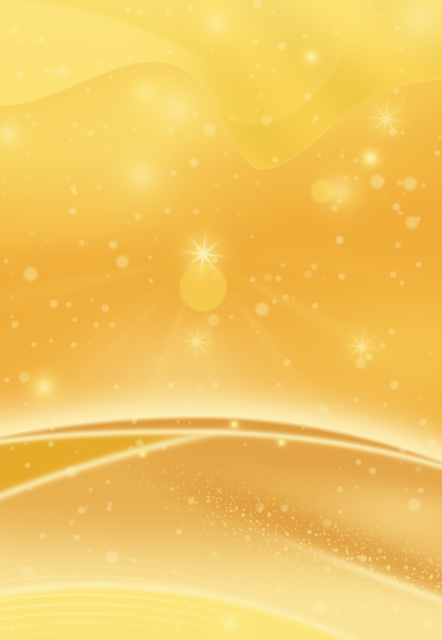
Write a Shadertoy shader that draws this background.

```glsl
#define ASPECT 0.691
#define AMBER vec3(0.94, 0.68, 0.22)
#define GOLD vec3(0.97, 0.81, 0.34)
#define LEMON vec3(0.99, 0.92, 0.52)
#define CREAM vec3(0.99, 0.94, 0.72)
#define BROWN vec3(0.87, 0.60, 0.23)
#define BOKEH_ALPHA 0.42
#define GLITTER_ALPHA 0.65
#define RAY_ALPHA 0.14

// Soft lights: x, y, radius
const vec3 LIGHTS[14] = vec3[14](
    vec3(.49, .964, .030), vec3(.705, .911, .012), vec3(.838, .753, .015),
    vec3(.33, .853, .035), vec3(.32, .727, .045), vec3(.40, .83, .050),
    vec3(.02, .79, .030), vec3(.77, .70, .035), vec3(.10, .395, .022),
    vec3(.95, .97, .060), vec3(.52, .026, .022), vec3(.53, .337, .007),
    vec3(.637, .309, .007), vec3(.323, .291, .006));
// Star flares and flat discs: x, y, radius
const vec3 STARS[4] = vec3[4](vec3(.46, .603, .030), vec3(.873, .814, .026),
    vec3(.818, .458, .022), vec3(.445, .466, .022));
const vec3 DISCS[3] = vec3[3](vec3(.46, .551, .037), vec3(.73, .701, .018),
    vec3(.33, .853, .024));

float sq(float v) { return v * v; }
float bell(float v, float width) { return exp(-sq(v / width)); }
float below(float v, float soft) { return 1.0 - smoothstep(-soft, soft, v); }

vec3 hash3(vec2 p) {
    vec3 h = fract(p.xyx * vec3(.1031, .1030, .0973));
    h += dot(h, h.yzx + 33.33);
    return fract((h.xxy + h.yzz) * h.zyx);
}

// One jittered dot per cell; density is the share of filled cells
float dots(vec2 q, float cells, float density, float size) {
    vec2 g = q * cells, id = floor(g);
    vec3 h = hash3(id + cells * 3.7);
    float fill = step(hash3(id + 71.3).x, density);
    float r = size * (.5 + h.z);
    float d = length(fract(g) - mix(vec2(.25), vec2(.75), h.xy));
    return fill * (.35 + .65 * h.z) * (1.0 - smoothstep(r * .45, r, d));
}

float ridgeHeight(float x) {
    return .347 - sq(x - .45) * (x < .45 ? .153 : .231);
}

vec3 sky(vec2 p) {
    float drift = .018 * sin(p.x * 7.0 + p.y * 19.0) + .012 * sin(p.x * 4.0 - p.y * 47.0);
    vec3 c = mix(AMBER, GOLD, smoothstep(.58, .86, p.y + drift + .16 * (.45 - p.x)));
    c = mix(c, GOLD, .55 * bell(p.x - .95, .25) * bell(p.y - .46, .09));
    c = mix(c, LEMON, .35 * bell(p.x - .28, .28) * bell(p.y - .78, .11));
    c = mix(c, CREAM, .35 * bell(p.x - .40, .20) * bell(p.y - .42, .08));
    float lift = max(p.y - ridgeHeight(p.x), 0.0);
    c = mix(c, CREAM, .75 * bell(lift, .045) + .22 * exp(-lift / .07));

    // Faint rays fanning down from the central flare
    vec2 v = (p - vec2(.46, .60)) * vec2(ASPECT, 1.0);
    float a = atan(v.x, -v.y), len = length(v);
    float fan = sq(.5 + .5 * sin(a * 13.0)) * (.6 + .4 * sin(a * 31.0));
    c = mix(c, LEMON, RAY_ALPHA * fan * smoothstep(.04, .12, len) * below(len - .3, .15) * below(v.y, .05));
    return c;
}

vec3 veil(vec3 c, vec2 p) {
    float dip = .17 * bell(p.x - .59, p.x < .59 ? .11 : .21);
    float hem = .835 + .07 * smoothstep(0., .36, p.x) - .025 * smoothstep(.6, 1., p.x) - dip;
    float inside = smoothstep(-.002, .002, p.y - hem);
    vec3 silk = mix(vec3(.96, .80, .28), LEMON, .75 * smoothstep(.83, 1.04, p.y));
    silk += .018 * sin(p.x * 21.0 + p.y * 30.0) * smoothstep(.4, .6, p.x);
    // Pale sheet on the left, inner fold on the right
    float sheet = below(p.y - 1.0 + .43 * p.x * p.x, .003);
    silk = mix(silk, vec3(.995, .91, .51), .8 * sheet * below(p.x - .42, .14));
    float fold = p.y - .805 - 2.6 * sq(p.x - .575);
    silk = mix(silk, LEMON, .22 * smoothstep(-.002, .003, fold) * exp(-max(fold, 0.) / .06));
    silk = mix(silk, LEMON, .25 * bell(p.y - hem, .003));
    return mix(c, silk, inside * .88);
}

vec3 ground(vec2 p) {
    float ridge = ridgeHeight(p.x);
    float upper = ridge - .006 - .016 * sin(3.14159 * p.x);
    float lower = .225 + .27 * p.x - .14 * p.x * p.x;
    float diagonal = p.y - .258 + .26 * (p.x - .376);
    vec3 c = mix(vec3(.91, .69, .31), vec3(.98, .89, .59), 1.0 - smoothstep(.07, .24, p.y + .03 * p.x));
    c = mix(c, vec3(.97, .84, .52), .7 * bell(p.x - .93, .20) * bell(p.y - .20, .055));
    c = mix(c, BROWN, .75 * bell(diagonal, .032) * smoothstep(.25, .6, p.x));
    c = mix(c, CREAM, .75 * bell(diagonal + .035, .008) * smoothstep(.5, .95, p.x));
    c = mix(c, BROWN, .5 * bell(p.y - upper + .025, .035) * smoothstep(.2, .5, p.x));
    // Golden wedge and pale ribbons under the crest
    float wedge = below(p.y - upper, .003) * smoothstep(-.004, .004, p.y - lower);
    c = mix(c, vec3(.90, .67, .17), wedge * below(p.x - .4, .12));
    c = mix(c, BROWN, .85 * smoothstep(-.004, .004, p.y - upper));
    c = mix(c, CREAM, .85 * bell(p.y - upper, .0055));
    c = mix(c, CREAM, .8 * bell(p.y - lower, .007) * below(p.x - .48, .12));

    // Bright mound with fine arcs
    float mound = p.y - .086 + .26 * sq(p.x - .225);
    c = mix(c, vec3(.99, .90, .45), .85 * below(mound, .014));
    float arcs = pow(.5 + .5 * sin(mound * 430.0 + p.x * 9.0), 8.0);
    c = mix(c, CREAM, .55 * arcs * bell(mound + .02, .05) * below(p.x - .5, .4));
    return mix(c, CREAM, .7 * bell(mound, .007));
}

void mainImage(out vec4 fragColor, in vec2 fragCoord) {
    vec2 p = fragCoord / iResolution.xy, scale = vec2(ASPECT, 1.0);
    vec2 q = p * scale;
    vec3 c = mix(ground(p), veil(sky(p), p), smoothstep(-.005, .005, p.y - ridgeHeight(p.x)));

    // Scattered bokeh, then glitter on the diagonal
    for (int i = 0; i < 3; i++) {
        float cells = 13.0 + 9.0 * float(i);
        c = mix(c, CREAM, BOKEH_ALPHA * dots(q + .13 * float(i), cells, .30, .13));
    }
    float trail = bell(p.y - .235 + .26 * (p.x - .376), .05) * smoothstep(.2, .65, p.x);
    for (int i = 0; i < 3; i++)
        c = mix(c, LEMON, GLITTER_ALPHA * trail * dots(q, 75.0 + 31.0 * float(i), .55, .22));

    // Discs, lights and flares
    for (int i = 0; i < 3; i++) {
        float d = length(q - DISCS[i].xy * scale);
        c = mix(c, vec3(.98, .84, .33), .6 * below(d - DISCS[i].z, .003));
    }
    for (int i = 0; i < 14; i++) {
        float r = LIGHTS[i].z, d = length(q - LIGHTS[i].xy * scale);
        float strength = mix(.95, .40, smoothstep(.008, .035, r));
        c = mix(c, LEMON, strength * bell(d, r));
        c = mix(c, CREAM, strength * .9 * bell(d, r * .45));
    }
    for (int i = 0; i < 4; i++) {
        vec2 v = q - STARS[i].xy * scale;
        float d = length(v), r = STARS[i].z;
        float spikes = pow(abs(cos(4.0 * atan(v.y, v.x) + .5)), 10.0);
        float power = i == 0 ? 1.0 : .6;
        c = mix(c, LEMON, power * .65 * bell(d, r));
        c = mix(c, CREAM, power * clamp(bell(d, r * .28) + spikes * bell(d, r * .75), 0.0, 1.0));
    }
    fragColor = vec4(clamp(c, 0.0, 1.0), 1.0);
}
```
